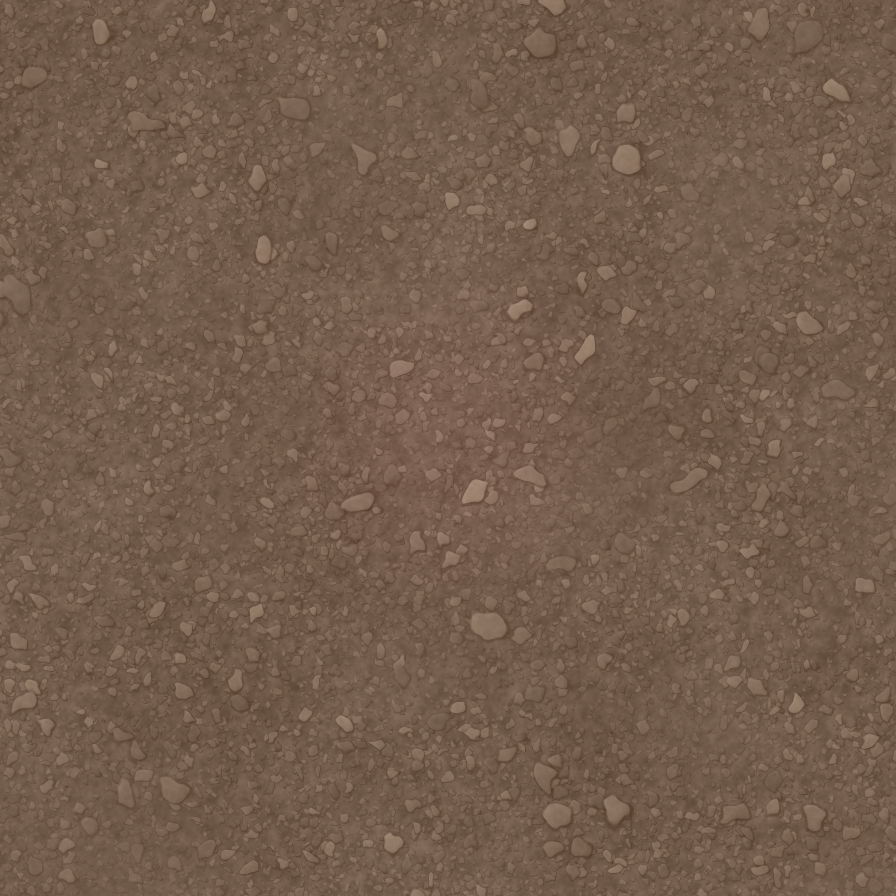
This texture is drawn by a three.js fragment shader. Its source:

```glsl
// Dry gravelly soil: brown earth strewn with five sizes of worn, chipped stones.
// Each layer scatters warped facets over its own turned, jittered grid, with rusty
// crevices and soft light from the upper left; dust and a rosy patch tint the result.
varying vec2 vUv;

const vec3 EARTH = vec3(0.465, 0.375, 0.308);
const vec3 DARK_EARTH = vec3(0.390, 0.305, 0.243);
const vec3 RUST = vec3(0.325, 0.225, 0.160);
const vec3 PALE_STONE = vec3(0.625, 0.530, 0.450);
const vec3 DUST = vec3(0.450, 0.362, 0.298);
const vec3 ROSY_TINT = vec3(0.032, 0.014, 0.022);
const vec2 LIGHT_DIR = vec2(-0.6, 0.8);

vec2 hash2(vec2 p) {
  vec3 h = fract(vec3(p.xyx) * vec3(0.1031, 0.1030, 0.0973));
  h += dot(h, h.yzx + 33.33);
  return fract((h.xx + h.yz) * h.zy);
}

float cornerGradient(vec2 corner, vec2 toPoint) {
  float angle = 6.2832 * hash2(corner + 57.0).x;
  return dot(vec2(cos(angle), sin(angle)), toPoint);
}

float gradientNoise(vec2 p) {
  vec2 i = floor(p);
  vec2 f = p - i;
  vec2 u = f * f * f * (f * (f * 6.0 - 15.0) + 10.0);
  vec2 e = vec2(1.0, 0.0);
  float low = mix(cornerGradient(i, f), cornerGradient(i + e, f - e), u.x);
  float high = mix(cornerGradient(i + e.yx, f - e.yx), cornerGradient(i + 1.0, f - 1.0), u.x);
  return mix(low, high, u.y);
}

vec2 rotate(vec2 p, float angle) {
  float c = cos(angle);
  float s = sin(angle);
  return vec2(c * p.x - s * p.y, s * p.x + c * p.y);
}

// Octaves on turned lattices, so that no grid direction shows
float layeredNoise(vec2 p) {
  return gradientNoise(rotate(p, 0.5)) + 0.7 * gradientNoise(rotate(p * 2.1, 1.3) + 19.0)
       + 0.5 * gradientNoise(rotate(p * 4.3, 2.2) + 43.0);
}

// Lays stones over the ground; radius is in cells, density is the share of filled cells.
vec3 scatterStones(vec3 ground, vec2 uv, float cells, float density,
                   float radius, float paleness, float turn) {
  vec2 p = rotate(uv, turn) * cells + 100.0 * turn + 300.0;
  vec2 light = rotate(LIGHT_DIR, turn);
  vec2 home = floor(p);
  vec2 warpPoint = p * 0.6 / radius;
  vec2 warp = 0.9 * radius * vec2(gradientNoise(warpPoint), gradientNoise(warpPoint + 41.3));
  vec3 color = ground;

  for (int y = -1; y <= 1; y++) {
    for (int x = -1; x <= 1; x++) {
      vec2 id = home + vec2(float(x), float(y));
      vec2 place = hash2(id);
      vec2 pick = hash2(id + 131.0);
      vec2 look = hash2(id + 277.0);
      float clump = gradientNoise(rotate(id / cells, -turn) * 9.0);
      if (pick.x > density + 0.5 * clump) continue;

      // Chipped elongated outline; d is 0 on the rim and -1 at the centre
      vec2 offset = p + warp - id - mix(vec2(0.08), vec2(0.92), place);
      vec2 q = rotate(offset, 6.2832 * pick.y) * vec2(0.85, mix(1.0, 1.7, place.x));
      float size = radius * mix(0.6, 1.25, look.x);
      float facet = 0.92 * (abs(q.x) + 0.65 * q.y);
      float d = max(length(q), facet) / size - 1.0;
      float softness = 0.0013 * cells / size;

      // Crevice around the stone, deeper on the side away from the light
      float side = clamp(dot(offset, light) / size, -1.0, 1.0);
      float crevice = 1.0 - smoothstep(0.0, 0.45, d);
      color = mix(color, RUST, crevice * (0.48 - 0.25 * side));

      // Stone face with a lit shoulder
      vec3 stone = mix(DARK_EARTH, PALE_STONE, paleness * mix(0.35, 1.0, look.y));
      stone += 0.045 * side * smoothstep(-0.9, 0.0, d);
      color = mix(color, stone, 1.0 - smoothstep(-softness, softness, d));
    }
  }
  return color;
}

void main() {
  vec2 uv = vUv;

  // Mottled earth
  float mottle = layeredNoise(uv * 42.0);
  vec3 color = mix(DARK_EARTH, EARTH, clamp(0.75 + 0.9 * mottle, 0.0, 1.5));

  // Stones from fine grit to sparse large pebbles
  color = scatterStones(color, uv, 120.0, 0.70, 0.32, 0.55, 0.4);
  color = scatterStones(color, uv, 75.0, 0.55, 0.32, 0.62, 1.1);
  color = scatterStones(color, uv, 50.0, 0.36, 0.30, 0.68, 0.7);
  color = scatterStones(color, uv, 34.0, 0.20, 0.28, 0.76, 1.9);
  color = scatterStones(color, uv, 16.0, 0.17, 0.21, 0.90, 2.5);

  // Dust veil that fades the relief in broad patches
  float dust = smoothstep(-0.1, 0.5, gradientNoise(rotate(uv * 5.0, 0.6) + 6.0));
  color = mix(color, DUST, 0.05 + 0.35 * dust);

  // Fine grain and broad tonal drift
  color += 0.032 * layeredNoise(uv * 80.0 + 7.0);
  color += 0.030 * layeredNoise(uv * 4.0 + 13.0);

  // Rosy patch near the centre
  vec2 fromPatch = uv - vec2(0.50, 0.51);
  color += ROSY_TINT * exp(-dot(fromPatch, fromPatch) * 40.0);

  gl_FragColor = vec4(color, 1.0);
}
```
